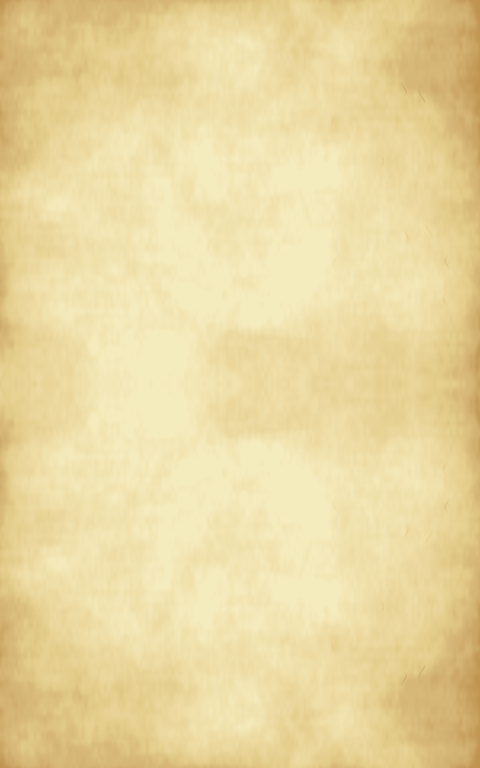
Give the GLSL for this texture, as a Shadertoy shader.

```glsl
// Aged cream parchment with cloudy stains, browned edges and faint paper fibres.

const vec3 BROWN = vec3(0.75, 0.58, 0.32);
const vec3 TAN   = vec3(0.84, 0.72, 0.47);
const vec3 STRAW = vec3(0.89, 0.80, 0.54);
const vec3 SAND  = vec3(0.92, 0.84, 0.61);
const vec3 CREAM = vec3(0.94, 0.88, 0.67);
const vec3 IVORY = vec3(0.96, 0.92, 0.74);

const float BASE_TONE   = 0.91;
const float GLOW_X      = 0.60;  // brightest column of the sheet
const float SIDE_FADE   = 0.58;
const float END_FADE    = 0.15;
const float RIM_FADE    = 0.30;
const float RIM_WIDTH   = 0.045;
const float CLOUD_DEPTH = 1.10;
const float STAIN_DEPTH = 0.50;
const float FIBRE_DEPTH = 0.11;
const float WEAVE_DEPTH = 0.07;
const float FLECK_DEPTH = 0.22;

float hash(vec2 p) {
    vec3 q = fract(vec3(p.xyx) * 0.1031);
    q += dot(q, q.yzx + 33.33);
    return fract((q.x + q.y) * q.z);
}

float noise(vec2 p) {
    vec2 cell = floor(p);
    vec2 f = fract(p);
    f = f * f * (3.0 - 2.0 * f);
    float low  = mix(hash(cell), hash(cell + vec2(1.0, 0.0)), f.x);
    float high = mix(hash(cell + vec2(0.0, 1.0)), hash(cell + 1.0), f.x);
    return mix(low, high, f.y);
}

float fbm(vec2 p) {
    float sum = 0.0;
    float weight = 0.5;
    for (int i = 0; i < 5; i++) {
        sum += weight * noise(p);
        p = mat2(0.8, 0.6, -0.6, 0.8) * p * 2.03 + 17.3;
        weight *= 0.5;
    }
    return sum / 0.97;
}

// Short upright creases, sparse and mostly near the right side
float flecks(vec2 p) {
    vec2 grid = p * vec2(22.0, 14.0);
    vec2 cell = floor(grid);
    vec2 centre = 0.3 + 0.4 * vec2(hash(cell + 3.1), hash(cell + 8.7));
    vec2 d = fract(grid) - centre;
    d.x += 0.12 * sin(d.y * 9.0 + cell.x);
    float mark = 1.0 - smoothstep(0.2, 1.0, length(d / vec2(0.07, 0.28)));
    return mark * step(0.90, hash(cell + 41.0)) * smoothstep(0.5, 0.9, p.x);
}

vec3 paperColour(float tone) {
    vec3 c = mix(BROWN, TAN, smoothstep(-0.25, 0.2, tone));
    c = mix(c, STRAW, clamp((tone - 0.2) * 5.0, 0.0, 1.0));
    c = mix(c, SAND,  clamp((tone - 0.4) * 5.0, 0.0, 1.0));
    c = mix(c, CREAM, clamp((tone - 0.6) * 5.0, 0.0, 1.0));
    return mix(c, IVORY, clamp((tone - 0.8) * 5.0, 0.0, 1.1));
}

void mainImage(out vec4 fragColor, in vec2 fragCoord) {
    vec2 uv = fragCoord / iResolution.xy;
    vec2 p = fragCoord / iResolution.x;
    float halfHeight = 0.5 * iResolution.y / iResolution.x;

    // The stains are mirrored about the middle of the sheet
    vec2 m = vec2(p.x, abs(p.y - halfHeight));

    // Broad glow and browned rim
    float dx = uv.x - GLOW_X;
    float side = dx < 0.0 ? -dx / GLOW_X : dx / (1.0 - GLOW_X);
    float end = abs(uv.y - 0.5) * 2.0;
    float tone = BASE_TONE - SIDE_FADE * side * side - END_FADE * end * end;
    float rim = min(min(p.x, 1.0 - p.x), halfHeight - m.y);
    tone -= RIM_FADE * exp(-rim / RIM_WIDTH) * (0.5 + noise(m * 7.0));

    // Soft clouds and smaller stains
    vec2 warp = vec2(fbm(m * 4.0 + 5.0), fbm(m * 4.0 + 31.0)) - 0.5;
    tone += CLOUD_DEPTH * (fbm(m * 3.2 + warp * 0.9 + 11.0) - 0.5);
    tone += STAIN_DEPTH * (fbm(m * vec2(9.0, 11.0) + warp * 2.0 + 60.0) - 0.5);

    // Fine upright fibres, faint horizontal weave, creases
    tone += FIBRE_DEPTH * (noise(m * vec2(150.0, 60.0)) - 0.5);
    tone += FIBRE_DEPTH * (noise(m * vec2(75.0, 38.0) + 90.0) - 0.5);
    tone += WEAVE_DEPTH * (noise(m * vec2(9.0, 85.0) + 23.0) - 0.5);
    tone -= FLECK_DEPTH * flecks(m);

    fragColor = vec4(paperColour(tone), 1.0);
}
```
